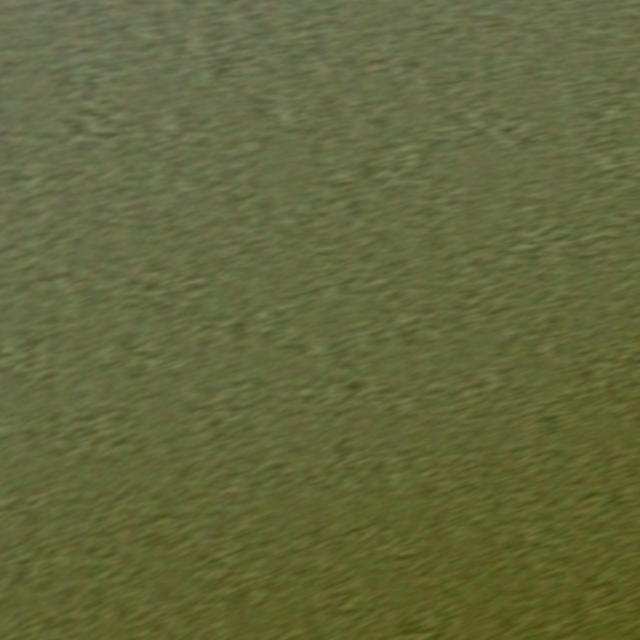
Write a Shadertoy shader that draws this texture.

```glsl
#define HAZE_COLOR vec3(0.428, 0.449, 0.343)
#define MID_COLOR vec3(0.390, 0.410, 0.250)
#define DEEP_COLOR vec3(0.345, 0.345, 0.110)
#define RIPPLE_SCALE vec2(27.0, 82.0)
#define RIPPLE_CONTRAST 0.080
#define FINE_SHARE 0.75
#define GRAIN_SHARE 0.28
#define SLOPE_NEAR 0.46
#define SLOPE_FAR 0.17
#define TINT_SCALE vec2(56.0, 46.0)
#define TINT_STRENGTH 0.028

vec2 hashGradient(vec2 cell) {
    vec3 h = fract(vec3(cell.xyx) * vec3(0.1031, 0.1030, 0.0973));
    h += dot(h, h.yzx + 33.33);
    float angle = 6.2832 * fract((h.x + h.y) * h.z);
    return vec2(cos(angle), sin(angle));
}

float gradientNoise(vec2 p) {
    vec2 i = floor(p), f = p - i;
    vec2 w = f * f * f * (f * (f * 6.0 - 15.0) + 10.0);
    vec2 e = vec2(1.0, 0.0);
    float a = dot(hashGradient(i), f);
    float b = dot(hashGradient(i + e), f - e);
    float c = dot(hashGradient(i + e.yx), f - e.yx);
    float d = dot(hashGradient(i + 1.0), f - 1.0);
    return mix(mix(a, b, w.x), mix(c, d, w.x), w.y);
}

// Short wavelets along slanted lines that steepen toward the viewer
float ripples(vec2 uv) {
    float slope = mix(SLOPE_NEAR, SLOPE_FAR, uv.y);
    vec2 p = vec2(uv.x + 0.25 * uv.y, uv.y - slope * uv.x);
    p.y += 0.004 * gradientNoise(uv * 9.0 + 5.0);
    float broad = gradientNoise(p * RIPPLE_SCALE + 17.0);
    float fine = gradientNoise(p * RIPPLE_SCALE * vec2(1.55, 1.45) + 71.0);
    float grain = gradientNoise(p * RIPPLE_SCALE * vec2(3.4, 2.1) + 153.0);
    float patches = gradientNoise(uv * vec2(10.0, 17.0) + 41.0);
    float strength = clamp(0.95 + 1.1 * patches, 0.45, 1.6);
    return (broad + FINE_SHARE * fine) * strength + GRAIN_SHARE * grain;
}

// Smooth diagonal fall from pale haze to deep olive
vec3 waterColor(vec2 uv) {
    float depth = 0.72 * (1.0 - uv.y) + 0.28 * uv.x;
    depth += 0.06 * gradientNoise(uv * vec2(3.0, 4.0) + 23.0);
    depth = clamp(depth, 0.0, 1.0);
    vec3 farHalf = mix(HAZE_COLOR, MID_COLOR, min(depth * 2.0, 1.0));
    return mix(farHalf, DEEP_COLOR, max(depth * 2.0 - 1.0, 0.0));
}

// Faint red-green and blue-yellow mottling
vec3 mottling(vec2 uv) {
    vec2 p = uv * TINT_SCALE;
    float redGreen = gradientNoise(p + 90.0) + 0.5 * gradientNoise(p * 0.4 + 12.0);
    float blueYellow = gradientNoise(p * 0.8 + 130.0);
    return TINT_STRENGTH * (redGreen * vec3(1.0, -0.5, 0.1)
                          + blueYellow * vec3(-0.15, -0.05, 1.0));
}

void mainImage(out vec4 fragColor, in vec2 fragCoord) {
    vec2 uv = fragCoord / iResolution.xy;
    vec3 color = waterColor(uv) + mottling(uv);
    color += RIPPLE_CONTRAST * ripples(uv) * vec3(1.0, 1.0, 0.85);
    fragColor = vec4(clamp(color, 0.0, 1.0), 1.0);
}
```
